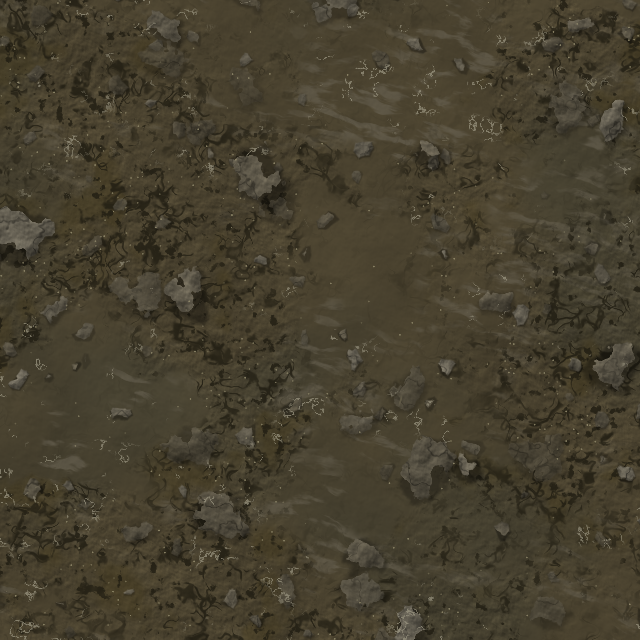
A WebGL 2 fragment shader for this texture:

```glsl
#version 300 es
precision highp float;
// Wet brown mud with crumbled, cracked patches, half-buried grey stones and pale flecks.
uniform vec2 u_resolution;
out vec4 fragColor;

const vec2 LIGHT = vec2(-0.45, 0.89);

float hash(vec2 p) {
    vec3 q = fract(p.xyx * 0.1031);
    q += dot(q, q.yzx + 33.33);
    return fract((q.x + q.y) * q.z);
}

float noise(vec2 p) {
    vec2 i = floor(p), f = fract(p);
    f = f * f * (3.0 - 2.0 * f);
    return mix(mix(hash(i), hash(i + vec2(1, 0)), f.x),
               mix(hash(i + vec2(0, 1)), hash(i + vec2(1, 1)), f.x), f.y);
}

float fbm(vec2 p) {
    float sum = 0.0, amp = 0.533;
    for (int k = 0; k < 4; k++) {
        sum += amp * noise(p);
        p = mat2(1.6, 1.2, -1.2, 1.6) * p + 17.3;
        amp *= 0.5;
    }
    return sum;
}

mat2 rotation(float a) {
    return mat2(cos(a), sin(a), -sin(a), cos(a));
}

// Relief difference towards the light: positive on lit slopes
float relief(vec2 p, float scale) {
    return fbm(p * scale) - fbm((p + LIGHT * 0.0035) * scale);
}

// Angular stones, one per occupied cell, partly sunk in the mud
void addStones(inout vec3 color, vec2 p, float cells, float chance, float seed, float px) {
    float grain = relief(p + seed, 62.0);
    float mottling = fbm(p * 38.0 + seed);
    float fissure = smoothstep(0.035, 0.0, abs(fbm(p * 26.0 + seed + 9.0) - 0.5));
    vec2 wobble = vec2(fbm(p * 60.0), fbm(p * 60.0 + 40.0)) - 0.5;
    for (int n = 0; n < 9; n++) {
        vec2 cell = floor(p * cells) + vec2(n % 3 - 1, n / 3 - 1);
        vec2 id = cell + seed;
        if (hash(id) > chance) continue;
        vec2 center = cell + 0.5 + 0.8 * (vec2(hash(id + 5.1), hash(id + 9.7)) - 0.5);
        vec2 q = p * cells - center + wobble * 0.16;
        float size = mix(0.18, 0.46, hash(id + 13.3));
        float tilt = 3.14 * hash(id + 21.9);
        float edge = -1.0, shade = 0.25, height = size * 0.3;
        float shadowEdge = -1.0;
        for (int k = 0; k < 6; k++) {
            vec2 side = id + 3.7 * float(k);
            float a = (float(k) + 0.75 * hash(side + 31.0)) * 1.0472;
            vec2 dir = vec2(cos(a), sin(a));
            float reach = size * mix(0.58, 1.0, abs(cos(a - tilt))) * mix(0.75, 1.1, hash(side + 47.0));
            float d = dot(q, dir) - reach;
            float plane = -d * mix(0.45, 1.6, hash(side + 59.0));
            shade = mix(shade, dot(dir, LIGHT), smoothstep(-0.02, 0.02, height - plane));
            height = min(height, plane);
            edge = max(edge, d);
            shadowEdge = max(shadowEdge, d + dot(dir, LIGHT) * 0.05);
        }
        float sunk = max(mottling - 0.47, 0.0) * size * 1.8;
        float aa = px * cells;
        float shown = mix(0.4, 1.0, hash(id + 71.0));
        color *= 1.0 - 0.36 * shown * smoothstep(0.06, -0.04, shadowEdge);
        vec3 stone = mix(vec3(0.35, 0.325, 0.265), vec3(0.445, 0.425, 0.375), hash(id + 83.0));
        stone *= 0.96 + 0.13 * shade + 1.15 * grain + 0.7 * (mottling - 0.5);
        stone *= 1.0 - 0.4 * fissure * mix(0.3, 1.0, hash(id + 91.0));
        color = mix(color, stone, shown * smoothstep(aa, -aa, edge + sunk));
    }
}

// Thin straight twigs in a few cells
void addTwigs(inout vec3 color, vec2 p, float px) {
    vec2 id = floor(p * 4.0);
    vec2 q = rotation(-mix(0.4, 1.5, hash(id + 3.0))) * (fract(p * 4.0) - 0.5) / 4.0;
    q.y += 0.004 * (noise(q.xx * 60.0 + id) - 0.5);
    q.x -= clamp(q.x, -0.04, 0.04) * mix(0.4, 1.0, hash(id + 8.0));
    float twig = smoothstep(0.001 + px, 0.001 - px * 0.5, length(q));
    color = mix(color, vec3(0.43, 0.40, 0.31), 0.7 * twig * step(hash(id + 12.0), 0.25));
}

void main() {
    float px = 1.0 / min(u_resolution.x, u_resolution.y);
    vec2 p = gl_FragCoord.xy * px;
    vec2 warp = vec2(fbm(p * 14.0), fbm(p * 14.0 + 60.0)) - 0.5;
    float rough = smoothstep(0.40, 0.62, fbm(p * 5.5 + 3.0 + warp * 1.2));

    // Smooth mud with broad tints
    vec3 color = mix(vec3(0.295, 0.263, 0.187), vec3(0.272, 0.252, 0.187), smoothstep(0.4, 0.65, fbm(p * 3.0 + 25.0)));
    color *= 1.0 + 0.2 * (fbm(p * 11.0 + 8.0) - 0.5) + 0.16 * relief(p, 24.0);

    // Short pale smears dragged along a shallow slant
    vec2 drag = rotation(0.25) * p + warp * 0.03;
    float smear = smoothstep(0.5, 0.72, fbm(drag * vec2(24.0, 80.0)));
    smear *= smoothstep(0.46, 0.66, fbm(p * 10.0 + 90.0)) * (1.0 - 0.5 * rough);
    color = mix(color, vec3(0.40, 0.375, 0.315), 0.65 * smear);

    // Crumbled soil and ochre clods
    float clods = relief(p + warp * 0.03, 58.0);
    float crumbs = relief(p + 5.0, 115.0);
    color *= 1.0 - 0.03 * rough + clods * mix(0.15, 0.85, rough) + crumbs * mix(0.08, 0.38, rough);
    float ochre = smoothstep(0.57, 0.72, fbm(p * 12.0 + 140.0)) * rough;
    color = mix(color, vec3(0.27, 0.23, 0.12), 0.45 * ochre);

    // Fine, broken dark cracks and pits
    vec2 bent = rotation(0.6) * p + warp * 0.05 + 0.012 * (noise(p * 70.0) - 0.5);
    float crack = smoothstep(0.11, 0.02, abs(noise(bent * 46.0) - 0.5));
    crack = max(crack, 0.85 * smoothstep(0.16, 0.03, abs(noise(bent * 88.0 + 11.0) - 0.5)));
    crack *= smoothstep(0.5, 0.62, fbm(p * 38.0 + 31.0)) * (0.12 + 0.88 * rough);
    float pit = smoothstep(0.65, 0.76, fbm(p * 75.0 + 200.0)) * rough;
    color = mix(color, vec3(0.125, 0.112, 0.07), 0.82 * max(crack, pit));

    addStones(color, p, 24.0, 0.16, 300.0, px);
    addStones(color, p, 8.5, 0.46, 500.0, px);
    addTwigs(color, p, px);

    // Clustered pale curls and single bright grains
    float curl = smoothstep(0.05, 0.01, abs(fbm(rotation(0.9) * p * 75.0 + 70.0) - 0.5));
    curl *= smoothstep(0.70, 0.80, noise(p * 46.0 + 15.0)) * smoothstep(0.46, 0.62, fbm(p * 9.0 + 44.0));
    color = mix(color, vec3(0.60, 0.58, 0.50), 0.75 * curl);
    vec2 spot = floor(p * 150.0);
    vec2 offset = fract(p * 150.0) - 0.5 - 0.5 * (vec2(hash(spot + 2.0), hash(spot + 6.0)) - 0.5);
    float cluster = smoothstep(0.45, 0.7, fbm(p * 16.0 + 77.0));
    float fleck = smoothstep(0.3, 0.1, length(offset)) * step(hash(spot + 10.0), 0.004 + 0.11 * rough * cluster);
    color = mix(color, vec3(0.58, 0.55, 0.43), mix(0.25, 0.9, hash(spot + 19.0)) * fleck);

    fragColor = vec4(color, 1.0);
}
```
